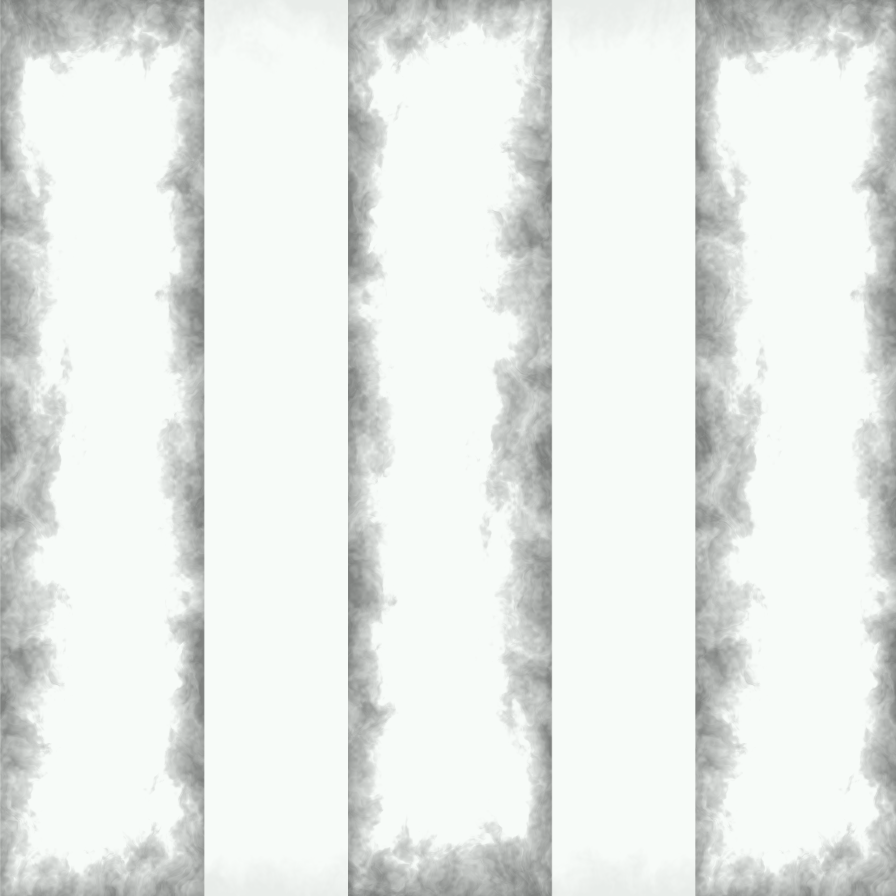
Reproduce this pattern procedurally as a Shadertoy shader.

```glsl
// Vertical weathered panels alternating with clean bands on pale paper.
// Each panel fades from sooty grey borders to a bright middle; layered
// value noise roughens the fade, and every other panel is turned around.

const float PERIOD = 0.388;       // panel plus clean band
const float PANEL_WIDTH = 0.228;
const vec3 PAPER = vec3(0.970, 0.985, 0.973);
const vec3 SOOT = vec3(0.500, 0.510, 0.502);

float hash(vec2 p) {
    return fract(sin(dot(p, vec2(127.1, 311.7))) * 43758.5453);
}

float valueNoise(vec2 p) {
    vec2 cell = floor(p);
    vec2 f = fract(p);
    f = f * f * (3.0 - 2.0 * f);
    float low = mix(hash(cell), hash(cell + vec2(1, 0)), f.x);
    float high = mix(hash(cell + vec2(0, 1)), hash(cell + vec2(1, 1)), f.x);
    return mix(low, high, f.y);
}

float fbm(vec2 p) {
    float sum = 0.0;
    float amplitude = 0.5;
    for (int octave = 0; octave < 5; octave++) {
        sum += amplitude * valueNoise(p);
        p = mat2(1.6, 1.2, -1.2, 1.6) * p + 7.3;
        amplitude *= 0.56;
    }
    return sum / 1.074;
}

// One at the border, zero where the wear ends, negative further inside.
float borderWear(float depth, float along, float seed) {
    float reach = mix(0.026, 0.082, valueNoise(vec2(along * 8.0, seed)));
    return 1.0 - depth / reach;
}

// Brushed, torn texture centred on zero.
float roughness(vec2 p) {
    vec2 warp = vec2(fbm(p * 16.0 + 3.1), fbm(p * 16.0 + 41.7)) - 0.5;
    float smear = fbm(p * vec2(38.0, 24.0) + 2.4 * warp);
    float grain = valueNoise(p * 210.0);
    return 1.5 * (smear - 0.5) + 0.22 * (grain - 0.5);
}

// Amount of soot on a panel, from its own corner at the origin.
float panelSoot(vec2 p) {
    float sides = max(borderWear(p.x, p.y, 2.0),
                      borderWear(PANEL_WIDTH - p.x, p.y, 9.0));
    float ends = max(borderWear(p.y, p.x * 2.0, 17.0),
                     borderWear(1.0 - p.y, p.x * 2.0, 25.0));
    float wear = max(sides, ends) + 0.2 * max(min(sides, ends), 0.0);
    float ink = max(wear + roughness(p), 0.0);
    return min(0.78 * ink * smoothstep(0.0, 0.3, ink), 1.0);
}

// Faint mottling at the two ends of a clean band.
float bandSoot(vec2 p) {
    float ends = max(1.0 - p.y / 0.045, 1.0 - (1.0 - p.y) / 0.06);
    return 0.12 * clamp(ends + roughness(p + 5.0), 0.0, 1.0);
}

void mainImage(out vec4 fragColor, in vec2 fragCoord) {
    vec2 uv = fragCoord / iResolution.xy;
    float pixel = 1.0 / iResolution.x;

    // Panel coordinates, turned by half a turn on odd panels
    float index = floor(uv.x / PERIOD);
    vec2 p = vec2(uv.x - index * PERIOD, uv.y);
    if (mod(index, 2.0) > 0.5) p = vec2(PANEL_WIDTH, 1.0) - p;

    // Crisp panel sides
    float inside = 0.5 * PANEL_WIDTH - abs(p.x - 0.5 * PANEL_WIDTH);
    float panel = smoothstep(-pixel, pixel, inside);

    float soot = mix(bandSoot(uv), panelSoot(p), panel);
    fragColor = vec4(mix(PAPER, SOOT, soot), 1.0);
}
```
